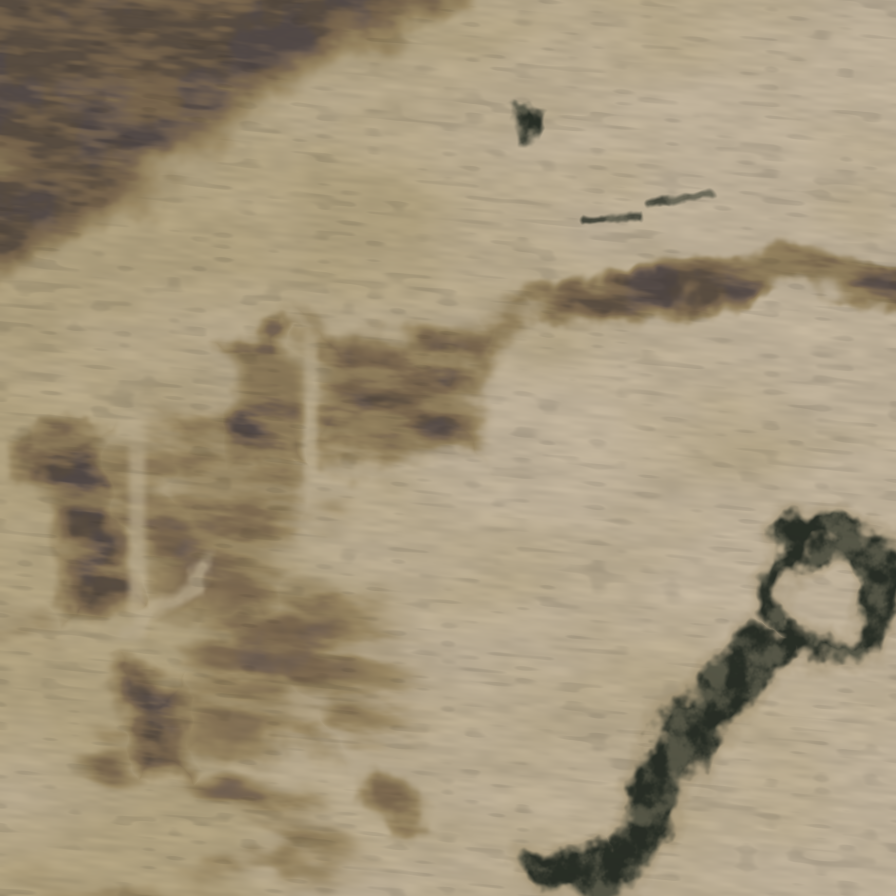
This texture is drawn by a WebGL 1 fragment shader. Its source:

```glsl
precision highp float;
uniform vec2 u_resolution;

#define FIBRE_FREQ vec2(48.0, 210.0)
#define FIBRE_SLANT 0.09
#define FIBRE_CONTRAST 0.10
#define STAIN_RAGGED 0.07
#define MOULD_RAGGED 0.065
#define MOULD_WIDTH 0.021

const vec3 PALE = vec3(0.735, 0.682, 0.590);
const vec3 YELLOWED = vec3(0.680, 0.622, 0.490);
const vec3 OCHRE = vec3(0.580, 0.510, 0.370);
const vec3 BROWN = vec3(0.470, 0.395, 0.300);
const vec3 UMBER = vec3(0.335, 0.290, 0.245);
const vec3 MOULD_DARK = vec3(0.135, 0.160, 0.130);
const vec3 MOULD_GREY = vec3(0.260, 0.275, 0.225);

float hash(vec2 p) {
  vec3 q = fract(p.xyx * 0.1031);
  q += dot(q, q.yzx + 33.33);
  return fract((q.x + q.y) * q.z);
}

float noise(vec2 p) {
  vec2 i = floor(p), f = fract(p);
  f = f * f * (3.0 - 2.0 * f);
  return mix(mix(hash(i), hash(i + vec2(1, 0)), f.x),
             mix(hash(i + vec2(0, 1)), hash(i + vec2(1, 1)), f.x), f.y);
}

float fbm(vec2 p) {
  float sum = 0.0, amp = 0.533;
  for (int i = 0; i < 4; i++) {
    sum += amp * noise(p);
    p = mat2(1.6, 1.2, -1.2, 1.6) * p + 7.3;
    amp *= 0.5;
  }
  return sum;
}

vec2 raggedness(vec2 p) {
  return vec2(fbm(p + 11.0), fbm(p + 53.0)) - 0.5;
}

float segment(vec2 p, vec2 a, vec2 b) {
  vec2 ab = b - a;
  return length(p - a - ab * clamp(dot(p - a, ab) / dot(ab, ab), 0.0, 1.0));
}

float patchMask(vec2 p, vec2 centre, vec2 halfSize, float blur) {
  vec2 d = abs(p - centre) - halfSize;
  return 1.0 - smoothstep(-blur, blur, max(d.x, d.y));
}

float fade(float d, float inner, float outer) {
  return 1.0 - smoothstep(inner, outer, d);
}

void main() {
  vec2 uv = gl_FragCoord.xy / u_resolution;
  vec2 grain = vec2(uv.x, uv.y + FIBRE_SLANT * uv.x);
  vec2 p = uv + STAIN_RAGGED * raggedness(uv * 16.0);

  // Fibres and short dark pores
  float fibre = 0.6 * noise(grain * FIBRE_FREQ) + 0.4 * noise(grain * FIBRE_FREQ * 0.53 + 19.0);
  float pores = smoothstep(0.68, 0.92, noise(grain * vec2(36.0, 150.0) + 70.0));
  float streaks = fbm(grain * vec2(12.0, 42.0));
  float clouds = fbm(uv * vec2(5.0, 8.0) + 4.0);

  // Unevenly yellowed ground
  float yellowing = 0.95 - 1.15 * uv.x + 0.35 * smoothstep(0.45, 0.95, uv.y);
  yellowing += 1.6 * (clouds - 0.5);
  vec3 color = mix(PALE, YELLOWED, clamp(yellowing, 0.0, 1.0));

  // Brown corner, horizontal band and broken patches
  float corner = smoothstep(-0.045, 0.055, p.y - 0.69 - 0.64 * p.x);
  float bandY = 0.675 + 0.018 * sin(p.x * 13.0 - 9.5);
  float band = fade(abs(p.y - bandY), 0.008, 0.036) * smoothstep(0.55, 0.64, p.x);
  vec2 leaning = vec2(p.x + 0.25 * (p.y - 0.42), p.y);
  float stain = 0.72 * band;
  stain = max(stain, 0.82 * patchMask(p, vec2(0.29, 0.55), vec2(0.042, 0.065), 0.022));
  stain = max(stain, 0.72 * patchMask(p, vec2(0.445, 0.555), vec2(0.09, 0.060), 0.035));
  stain = max(stain, 0.80 * patchMask(leaning, vec2(0.09, 0.42), vec2(0.036, 0.10), 0.024));
  stain = max(stain, 0.50 * patchMask(p, vec2(0.25, 0.43), vec2(0.075, 0.12), 0.045));
  stain = max(stain, 0.75 * patchMask(p, vec2(0.175, 0.19), vec2(0.03, 0.06), 0.025));
  stain = max(stain, 0.42 * patchMask(p, vec2(0.28, 0.21), vec2(0.08, 0.04), 0.035));
  stain = max(stain, 0.50 * fade(segment(p, vec2(0.41, 0.12), vec2(0.46, 0.08)), 0.005, 0.04));
  stain = max(stain, 0.45 * fade(segment(p, vec2(0.53, 0.60), vec2(0.58, 0.65)), 0.0, 0.035));
  float wash = fade(length((uv - vec2(0.22, 0.25)) * vec2(1.0, 0.75)), 0.08, 0.32);
  stain = max(stain, wash * 0.65 * smoothstep(0.42, 0.75, fbm(grain * vec2(7.0, 14.0) + 8.0)));
  stain *= mix(0.55, 1.3, smoothstep(0.28, 0.7, streaks));
  stain = max(stain, corner * (0.84 + 0.75 * (streaks - 0.5) + 0.45 * (fibre - 0.5)));
  stain = clamp(stain, 0.0, 1.0);

  color = mix(color, OCHRE, smoothstep(0.0, 0.4, stain));
  color = mix(color, BROWN, smoothstep(0.3, 0.7, stain));
  color = mix(color, UMBER, smoothstep(0.65, 1.0, stain));
  float violet = smoothstep(0.45, 0.65, fbm(uv * 18.0 + 90.0)) * smoothstep(0.45, 0.8, stain);
  color += violet * vec3(-0.02, -0.01, 0.025);

  // Soft pale creases
  float crease = fade(abs(uv.x - 0.347), 0.002, 0.012) * patchMask(uv, vec2(0.347, 0.54), vec2(0.02, 0.08), 0.03);
  crease = max(crease, fade(abs(uv.x - 0.153), 0.003, 0.016) * patchMask(uv, vec2(0.153, 0.41), vec2(0.03, 0.1), 0.04));
  crease = max(crease, fade(segment(p, vec2(0.14, 0.29), vec2(0.24, 0.37)), 0.002, 0.018));
  color = mix(color, mix(PALE, YELLOWED, 0.5), 0.75 * crease);

  color *= 1.0 + FIBRE_CONTRAST * (fibre - 0.5) + 0.06 * (streaks - 0.5) - 0.07 * pores;

  // Dark mould: climbing trail, open hook and stray specks
  vec2 m = uv + MOULD_RAGGED * raggedness(uv * 24.0);
  float trail = segment(m, vec2(0.61, 0.02), vec2(0.70, 0.035));
  trail = min(trail, segment(m, vec2(0.70, 0.035), vec2(0.75, 0.17)));
  trail = min(trail, segment(m, vec2(0.75, 0.17), vec2(0.865, 0.28)));
  vec2 hook = m - vec2(0.925, 0.335);
  float ring = abs(length(hook) - 0.068) + 0.008 - 0.10 * max(hook.x, 0.0);
  ring = max(ring, -hook.y - 0.045);
  trail = min(trail, ring);
  float speck = segment(m, vec2(0.575, 0.875), vec2(0.593, 0.862)) + 0.012;
  float mould = fade(min(trail, speck), MOULD_WIDTH - 0.007, MOULD_WIDTH + 0.007);
  vec2 s = uv + 0.018 * raggedness(uv * 30.0);
  float dash = min(segment(s, vec2(0.655, 0.755), vec2(0.715, 0.758)),
                   segment(s, vec2(0.725, 0.774), vec2(0.79, 0.780)));
  mould = max(mould, 0.8 * fade(dash, 0.001, 0.007));
  float mottle = smoothstep(0.35, 0.7, fbm(uv * 45.0 + 30.0));
  color = mix(color, OCHRE, 0.35 * fade(trail, MOULD_WIDTH, MOULD_WIDTH + 0.022));
  color = mix(color, mix(MOULD_DARK, MOULD_GREY, mottle), mould * (0.96 - 0.14 * mottle));

  gl_FragColor = vec4(color, 1.0);
}
```
